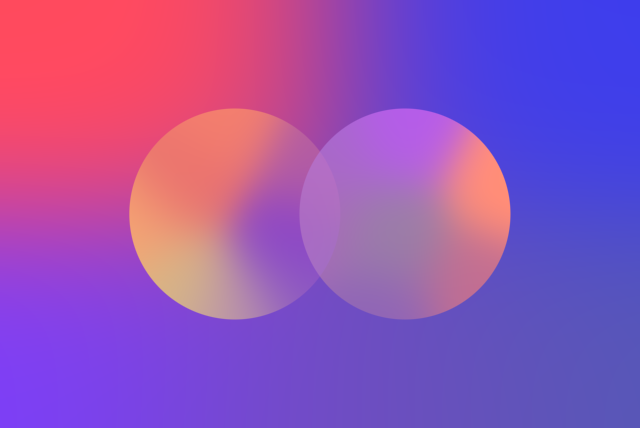
A Shadertoy shader for this background:

```glsl
// Adds one soft colour spot to a weighted sum (rgb, total weight)
void addSpot(inout vec4 sum, vec2 p, vec2 spot, vec2 falloff, vec3 tint) {
    vec2 d = p - spot;
    float weight = exp(-dot(d * d, falloff));
    sum += vec4(tint, 1.0) * weight;
}

vec3 resolveTint(vec4 sum) {
    return sum.rgb / sum.a;
}

// Antialiased coverage of a disc
float discMask(vec2 p, vec2 center, float radius, float blur) {
    return 1.0 - smoothstep(-blur, blur, length(p - center) - radius);
}

vec3 backdrop(vec2 p) {
    vec2 falloff = vec2(2.9, 5.7);
    vec4 sum = vec4(0.0);
    addSpot(sum, p, vec2(-0.64, 0.42), falloff, vec3(1.02, 0.29, 0.36));
    addSpot(sum, p, vec2(0.70, 0.42), falloff, vec3(0.24, 0.24, 0.93));
    addSpot(sum, p, vec2(-0.72, -0.46), falloff, vec3(0.49, 0.24, 1.00));
    addSpot(sum, p, vec2(0.08, -0.50), falloff, vec3(0.45, 0.30, 0.74));
    addSpot(sum, p, vec2(0.75, -0.46), falloff, vec3(0.32, 0.35, 0.71));
    return resolveTint(sum);
}

// Disc palettes, with q spanning -1 to 1 across the disc
vec3 warmDisc(vec2 q, vec2 falloff) {
    vec4 sum = vec4(0.0);
    addSpot(sum, q, vec2(-0.15, 0.85), falloff, vec3(0.96, 0.50, 0.43));
    addSpot(sum, q, vec2(-0.50, 0.30), falloff, vec3(0.91, 0.43, 0.43));
    addSpot(sum, q, vec2(-1.00, -0.12), falloff, vec3(0.97, 0.65, 0.45));
    addSpot(sum, q, vec2(-0.52, -0.68), falloff, vec3(0.84, 0.72, 0.52));
    addSpot(sum, q, vec2(0.02, -0.95), falloff, vec3(0.73, 0.58, 0.67));
    addSpot(sum, q, vec2(0.52, -0.28), falloff, vec3(0.54, 0.26, 0.79));
    addSpot(sum, q, vec2(0.78, 0.42), falloff, vec3(0.70, 0.36, 0.64));
    addSpot(sum, q, vec2(0.68, -0.78), falloff, vec3(0.54, 0.35, 0.76));
    return resolveTint(sum);
}

vec3 coolDisc(vec2 q, vec2 falloff) {
    vec4 sum = vec4(0.0);
    addSpot(sum, q, vec2(0.00, 0.78), falloff, vec3(0.71, 0.36, 0.92));
    addSpot(sum, q, vec2(-0.72, 0.55), falloff, vec3(0.66, 0.41, 0.79));
    addSpot(sum, q, vec2(-0.90, -0.12), falloff, vec3(0.66, 0.42, 0.72));
    addSpot(sum, q, vec2(-0.12, -0.20), falloff, vec3(0.60, 0.50, 0.65));
    addSpot(sum, q, vec2(0.95, 0.28), falloff, vec3(1.02, 0.56, 0.46));
    addSpot(sum, q, vec2(0.68, -0.66), falloff, vec3(0.76, 0.43, 0.57));
    addSpot(sum, q, vec2(-0.25, -0.95), falloff, vec3(0.56, 0.39, 0.72));
    return resolveTint(sum);
}

void mainImage(out vec4 fragColor, in vec2 fragCoord) {
    vec2 p = (fragCoord - 0.5 * iResolution.xy) / iResolution.y;
    float blur = 0.8 / iResolution.y;
    float radius = 0.2465;
    vec2 leftCenter = vec2(-0.199, 0.0);
    vec2 rightCenter = vec2(0.1985, 0.0);
    vec2 discFalloff = vec2(4.2);

    float leftMask = discMask(p, leftCenter, radius, blur);
    float rightMask = discMask(p, rightCenter, radius, blur);
    vec3 warm = warmDisc((p - leftCenter) / radius, discFalloff);
    vec3 cool = coolDisc((p - rightCenter) / radius, discFalloff);

    // The front disc is translucent and lightens where the discs cross
    vec3 crossing = mix(cool, warm, 0.3) + 0.035;
    vec3 color = mix(backdrop(p), warm, leftMask);
    color = mix(color, mix(cool, crossing, leftMask), rightMask);

    fragColor = vec4(clamp(color, 0.0, 1.0), 1.0);
}
```
